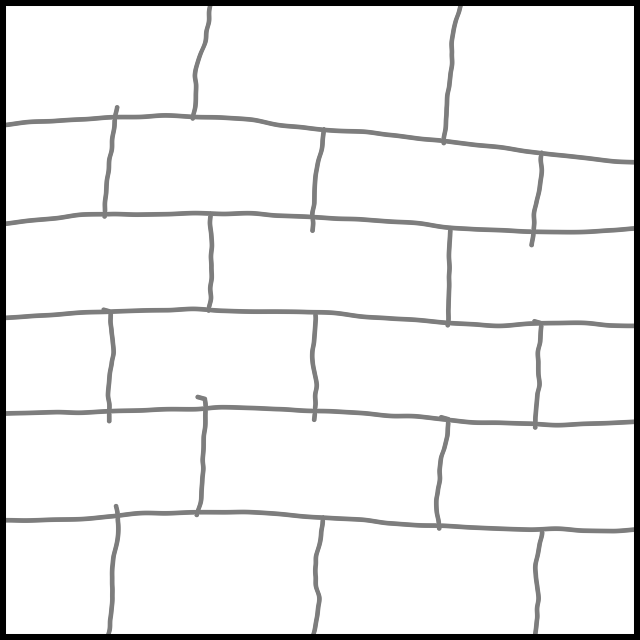
This pattern is drawn by a Shadertoy shader. Its source:

```glsl
// Hand-drawn brick wall: grey wobbly joints on white inside a black frame
#define COURSES 6
#define FRAME 0.0095
#define HALF_LINE 0.0037
#define JOINT_WOBBLE 0.009
#define UPRIGHT_WOBBLE 0.012
#define UPRIGHT_JITTER 0.018
#define LEAN 0.014
#define OVERSHOOT 0.022
#define ARCH 0.012
#define LINE_GREY vec3(0.49)
#define TAU 6.2831853

float hash(vec2 p) {
    vec3 q = fract(p.xyx * 0.1031);
    q += dot(q, q.yzx + 33.33);
    return fract((q.x + q.y) * q.z);
}

// Smooth 1D noise in -0.5..0.5, one independent strand per seed
float wobble(float t, float seed) {
    float i = floor(t), f = fract(t);
    f = f * f * (3.0 - 2.0 * f);
    return mix(hash(vec2(i, seed)), hash(vec2(i + 1.0, seed)), f) - 0.5;
}

float segmentDistance(vec2 p, vec2 a, vec2 b) {
    vec2 ab = b - a;
    return length(p - a - ab * clamp(dot(p - a, ab) / dot(ab, ab), 0.0, 1.0));
}

// Height of the bed joint above a course; courses get lower towards the top
float bedJoint(int course, float x) {
    float k = float(course);
    float y = 0.186 + 0.167 * k - 0.0038 * k * k;
    y += ARCH * cos(TAU * 0.85 * (x - 0.3));
    if (course == COURSES - 2) y += 0.0125 - 0.05 * x * x;
    float rough = wobble(x * 8.0, 11.0 + k) + 0.35 * wobble(x * 23.0, 31.0 + k);
    return y + JOINT_WOBBLE * rough;
}

// Upright position in its course; alternate courses hold three or two
float uprightX(int course, int i) {
    float n = float(i);
    float x = (course & 1) == 0 ? 0.172 + 0.306 * n + 0.0138 * n * n
                                : 0.318 + 0.38 * n;
    return x + UPRIGHT_JITTER * (hash(vec2(course, i) + 5.0) - 0.5);
}

// Centre line of an upright at height y
float uprightCurve(float x, float y, float middle, float seed) {
    float lean = LEAN * (0.3 + 1.1 * hash(vec2(seed, 7.0)));
    float rough = wobble(y * 18.0, seed) + 0.25 * wobble(y * 60.0, seed + 3.0);
    return x + lean * (y - middle) / 0.15 + UPRIGHT_WOBBLE * rough;
}

float uprightDistance(vec2 p, int course, int i) {
    float x = uprightX(course, i);
    float seed = 50.0 + float(course * 5 + i);
    bool even = (course & 1) == 0;
    float bottom = course == 0 ? 0.0 : bedJoint(course - 1, x);
    float top = course == COURSES - 1 ? 1.0 : bedJoint(course, x);
    float middle = 0.5 * (bottom + top);

    // Strokes run past the joints by uneven amounts
    bottom -= OVERSHOOT * hash(vec2(seed, 1.0)) * (even ? 1.0 : 0.25);
    top += OVERSHOOT * 0.7 * step(0.75, hash(vec2(seed, 2.0)));

    float y = clamp(p.y, bottom, top);
    float d = length(p - vec2(uprightCurve(x, y, middle, seed), y));

    // A few strokes start with a small hook
    if (hash(vec2(seed, 3.0)) > 0.75) {
        vec2 tip = vec2(uprightCurve(x, top, middle, seed), top);
        d = min(d, segmentDistance(p, tip, tip + vec2(-0.011, 0.003)));
    }
    return d;
}

void mainImage(out vec4 fragColor, in vec2 fragCoord) {
    vec2 uv = fragCoord / iResolution.xy;
    float pixel = 1.0 / min(iResolution.x, iResolution.y);

    // Nearest joint
    float d = 1.0;
    for (int course = 0; course < COURSES; course++) {
        if (course < COURSES - 1) d = min(d, abs(uv.y - bedJoint(course, uv.x)));
        int count = 3 - (course & 1);
        for (int i = 0; i < count; i++) d = min(d, uprightDistance(uv, course, i));
    }
    float line = 1.0 - smoothstep(-0.6 * pixel, 0.6 * pixel, d - HALF_LINE);
    vec3 color = mix(vec3(1.0), LINE_GREY, line);

    // Black frame
    vec2 edge = min(uv, 1.0 - uv);
    color *= smoothstep(-0.5 * pixel, 0.5 * pixel, min(edge.x, edge.y) - FRAME);
    fragColor = vec4(color, 1.0);
}
```
